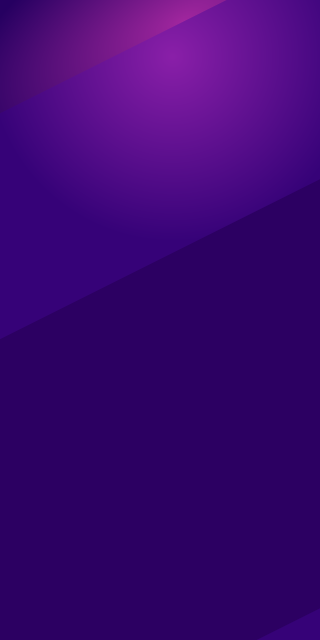
Give the GLSL for this background, as a WebGL 1 fragment shader.

```glsl
precision highp float;
// Diagonal violet bands on a dark indigo ground. Parallel slanted edges split
// the canvas; a round glow lights the middle band and an elliptical pink glow,
// stretched along the slant, lights the top corner.

uniform vec2 u_resolution;

// Space: x runs 0..1, y runs 0..2 upward.
const vec2 CANVAS = vec2(1.0, 2.0);

// Edges follow y = offset + SLOPE * x.
const float SLOPE = 0.5;
const float CORNER_OFFSET = -0.401;
const float BAND_OFFSET = 0.940;
const float TOP_OFFSET = 1.646;

const vec2 BAND_GLOW_CENTER = vec2(0.540, 1.823);
const float BAND_GLOW_RADIUS = 0.58;
const vec2 TOP_GLOW_CENTER = vec2(0.573, 1.932);
const vec2 TOP_GLOW_RADII = vec2(0.755, 0.365);  // along, across the slant

const vec3 INDIGO = vec3(0.172, 0.000, 0.385);
const vec3 VIOLET = vec3(0.210, 0.008, 0.470);
const vec3 ORCHID = vec3(0.540, 0.122, 0.660);
const vec3 MIDNIGHT = vec3(0.150, 0.000, 0.380);
const vec3 PINK = vec3(0.630, 0.150, 0.620);

// Signed distance to a slanted edge, positive above it.
float edgeDistance(vec2 p, float offset) {
  return (p.y - offset - SLOPE * p.x) / length(vec2(1.0, SLOPE));
}

// Antialiased coverage of the side where the distance is positive.
float coverage(float distance, float pixel) {
  return clamp(distance / pixel + 0.5, 0.0, 1.0);
}

void main() {
  vec2 p = gl_FragCoord.xy / u_resolution * CANVAS;
  float pixel = CANVAS.y / u_resolution.y;

  // Middle band: circular glow fading to flat violet.
  float bandFade = min(distance(p, BAND_GLOW_CENTER) / BAND_GLOW_RADIUS, 1.0);
  vec3 band = mix(ORCHID, VIOLET, bandFade);

  // Top corner: glow measured in axes along and across the slant.
  vec2 along = normalize(vec2(1.0, SLOPE));
  vec2 across = vec2(-along.y, along.x);
  vec2 toGlow = p - TOP_GLOW_CENTER;
  vec2 slanted = vec2(dot(toGlow, along), dot(toGlow, across));
  float topFade = min(length(slanted / TOP_GLOW_RADII), 1.0);
  vec3 top = mix(PINK, MIDNIGHT, topFade);

  // Layers from the bottom corner up to the top.
  vec3 color = mix(VIOLET, INDIGO, coverage(edgeDistance(p, CORNER_OFFSET), pixel));
  color = mix(color, band, coverage(edgeDistance(p, BAND_OFFSET), pixel));
  color = mix(color, top, coverage(edgeDistance(p, TOP_OFFSET), pixel));

  gl_FragColor = vec4(color, 1.0);
}
```
